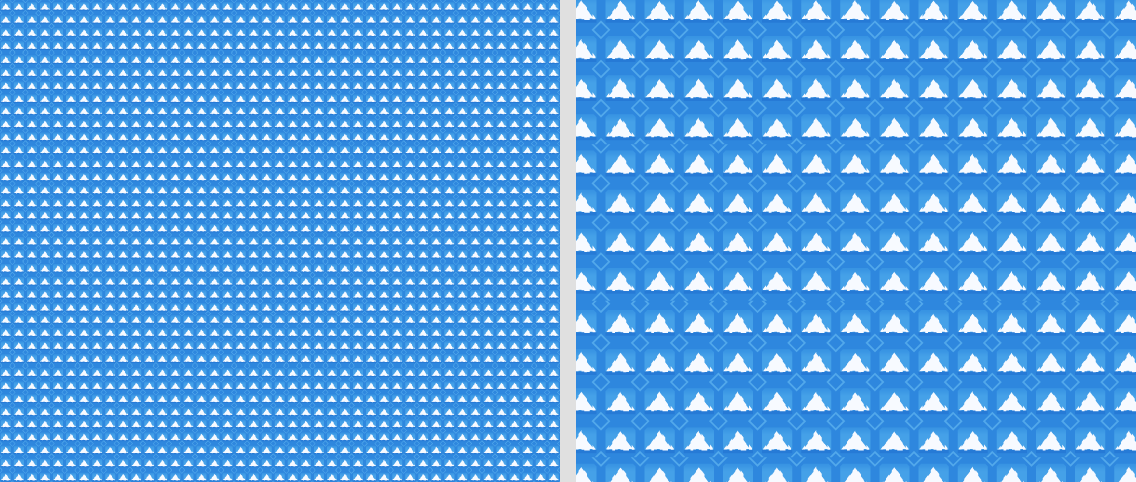
Left, the full canvas; right, a detail of the centre.
Give the GLSL for this pattern, as a Shadertoy shader.

```glsl
// A tight grid of small blue tiles, each with a ragged white peak above water.
// Square cells hold a chamfered panel with a sky gradient; thin diamonds join the
// corners, hashed notches roughen each peak, and supersampling smooths the edges.

const float ROWS        = 36.95;              // cells down the canvas height
const vec2  GRID_OFFSET = vec2(0.052, -0.004);// places the first cell, from the top left
const float GROUP_ROWS  = 4.0;                // rows per vertical group
const float GROUP_SHIFT = 0.075;              // drop of every second group, in cells

const vec2  PANEL_HALF   = vec2(0.385, 0.37);
const float PANEL_CENTER = -0.03;
const float PANEL_CUT    = 0.07;              // chamfer at panel corners
const float WATER_LINE   = -0.23;
const float PEAK_HEIGHT  = 0.47;
const float PEAK_HALF    = 0.36;
const float NOTCHES      = 14.0;              // ragged steps per cell width
const float ROUGHNESS    = 0.09;
const float DIAMOND_SIZE = 0.21;
const float LINE_HALF    = 0.022;
const int   SAMPLES      = 4;                 // subsamples per axis

const vec3 DEEP_BLUE = vec3(0.15, 0.48, 0.84);
const vec3 BASE_BLUE = vec3(0.18, 0.53, 0.87);
const vec3 MID_BLUE  = vec3(0.22, 0.58, 0.89);
const vec3 SKY_BLUE  = vec3(0.27, 0.63, 0.91);
const vec3 LINE_BLUE = vec3(0.32, 0.66, 0.92);
const vec3 SNOW      = vec3(0.97, 0.98, 1.00);

float hash(vec2 p) {
    return fract(sin(dot(p, vec2(127.1, 311.7))) * 43758.5453);
}

// Signed distance to a box whose corners are cut at 45 degrees.
float chamferBox(vec2 p, vec2 halfSize, float cut) {
    vec2 d = abs(p) - halfSize;
    return max(max(d.x, d.y), (d.x + d.y + cut) * 0.7071);
}

// True inside the peak: a triangle with stepped slopes and an uneven foot.
bool insidePeak(vec2 p, vec2 cell) {
    float notch = floor((p.x + 0.5) * NOTCHES);
    float jag = hash(vec2(notch, 3.0)) - 0.5;
    jag += 0.35 * (hash(cell + vec2(notch * 7.3, 1.9)) - 0.5);
    float slope = 1.0 - abs(p.x) / PEAK_HALF;
    float top = WATER_LINE + PEAK_HEIGHT * slope + ROUGHNESS * jag;
    float foot = WATER_LINE + 0.04 * (hash(vec2(notch, 8.0)) - 0.5);
    return slope > 0.0 && p.y < top && p.y > foot;
}

vec3 tileColor(vec2 p, vec2 cell) {
    vec3 color = BASE_BLUE;

    // Panel: sky brightening toward the water, then a darker strip of water
    vec2 panelPos = p - vec2(0.0, PANEL_CENTER);
    if (chamferBox(panelPos, PANEL_HALF, PANEL_CUT) < 0.0) {
        float haze = smoothstep(0.34, 0.12, p.y);
        color = p.y > WATER_LINE ? mix(MID_BLUE, SKY_BLUE, haze)
                                 : mix(BASE_BLUE, DEEP_BLUE, step(-0.32, p.y));
    }

    // Thin diamond outlines around the cell corners
    vec2 corner = 0.5 - abs(p);
    float diamond = abs(corner.x + corner.y - DIAMOND_SIZE) * 0.7071;
    if (diamond < LINE_HALF) color = LINE_BLUE;

    return insidePeak(p, cell) ? SNOW : color;
}

vec3 pattern(vec2 fragCoord) {
    // Cell units, with y counted down from the top edge
    vec2 pos = vec2(fragCoord.x, iResolution.y - fragCoord.y);
    pos = pos * ROWS / iResolution.y + GRID_OFFSET;
    float group = floor(floor(pos.y) / GROUP_ROWS);
    pos.y -= GROUP_SHIFT * mod(group, 2.0);

    vec2 cell = floor(pos);
    vec2 local = pos - cell - 0.5;
    return tileColor(vec2(local.x, -local.y), cell);
}

void mainImage(out vec4 fragColor, in vec2 fragCoord) {
    vec3 sum = vec3(0.0);
    for (int j = 0; j < SAMPLES; j++) {
        for (int i = 0; i < SAMPLES; i++) {
            vec2 jitter = (vec2(i, j) + 0.5) / float(SAMPLES) - 0.5;
            sum += pattern(fragCoord + jitter);
        }
    }
    fragColor = vec4(sum / float(SAMPLES * SAMPLES), 1.0);
}
```
